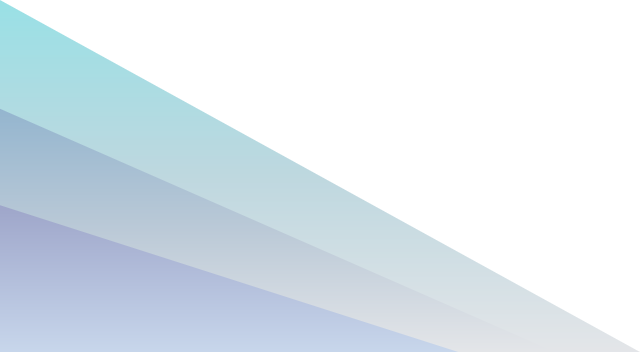
Write a WebGL 1 fragment shader that draws this background.

```glsl
precision highp float;
// Three translucent-looking wedges fan out from the left edge over white.
// Each is the corner below a straight line, given by its two axis intercepts,
// and is filled with a vertical three-stop gradient.

uniform vec2 u_resolution;

// Intercepts on the bottom and left edges, as fractions of the canvas.
const vec2 OUTER_REACH = vec2(1.000, 1.000);
const vec2 MIDDLE_REACH = vec2(0.867, 0.691);
const vec2 INNER_REACH = vec2(0.716, 0.417);

const vec3 PAPER = vec3(1.0);

const vec3 AQUA_TOP = vec3(0.600, 0.880, 0.900);
const vec3 AQUA_MID = vec3(0.745, 0.845, 0.875);
const vec3 STEEL_TOP = vec3(0.580, 0.710, 0.810);
const vec3 STEEL_MID = vec3(0.733, 0.790, 0.843);
const vec3 PALE_BASE = vec3(0.892, 0.900, 0.912);

const vec3 VIOLET_TOP = vec3(0.620, 0.650, 0.790);
const vec3 VIOLET_MID = vec3(0.700, 0.745, 0.858);
const vec3 BLUE_BASE = vec3(0.782, 0.840, 0.922);

// Coverage of the corner under the line, with an edge one pixel wide.
float wedgeCoverage(vec2 uv, vec2 reach) {
  float inside = 1.0 - uv.x / reach.x - uv.y / reach.y;
  float changePerPixel = length(1.0 / (reach * u_resolution));
  return clamp(inside / changePerPixel + 0.5, 0.0, 1.0);
}

// Gradient from base (height 0) through mid to top (height 1).
vec3 threeStops(vec3 base, vec3 mid, vec3 top, float height) {
  float t = 2.0 * clamp(height, 0.0, 1.0);
  return mix(mix(base, mid, min(t, 1.0)), top, max(t - 1.0, 0.0));
}

vec3 addWedge(vec3 under, vec2 uv, vec2 reach, vec3 base, vec3 mid, vec3 top) {
  vec3 fill = threeStops(base, mid, top, uv.y / reach.y);
  return mix(under, fill, wedgeCoverage(uv, reach));
}

void main() {
  vec2 uv = gl_FragCoord.xy / u_resolution;

  // Layers from back to front.
  vec3 color = PAPER;
  color = addWedge(color, uv, OUTER_REACH, PALE_BASE, AQUA_MID, AQUA_TOP);
  color = addWedge(color, uv, MIDDLE_REACH, PALE_BASE, STEEL_MID, STEEL_TOP);
  color = addWedge(color, uv, INNER_REACH, BLUE_BASE, VIOLET_MID, VIOLET_TOP);

  gl_FragColor = vec4(color, 1.0);
}
```
